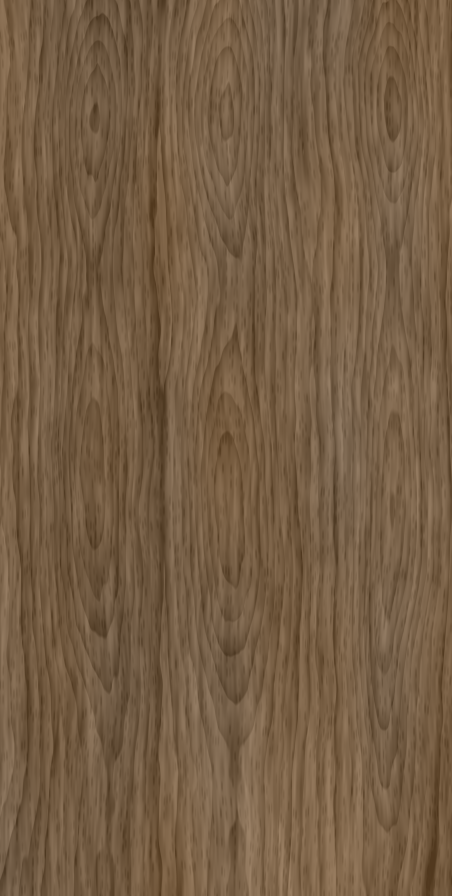
A Shadertoy shader for this texture:

```glsl
// Walnut veneer: three columns of cathedral grain with fine vertical fibres and pores.

float hash(vec2 p) {
    vec3 q = fract(p.xyx * vec3(0.1031, 0.1030, 0.0973));
    q += dot(q, q.yzx + 33.33);
    return fract((q.x + q.y) * q.z);
}

float noise(vec2 p) {
    vec2 i = floor(p), f = fract(p);
    f = f * f * (3.0 - 2.0 * f);
    return mix(mix(hash(i), hash(i + vec2(1, 0)), f.x),
               mix(hash(i + vec2(0, 1)), hash(i + vec2(1, 1)), f.x), f.y);
}

// Growth height: ridged columns with long hollows where the cut opens the rings
float growth(vec2 p) {
    // centre x, centre y, half length
    vec3 eyes[6] = vec3[6](
        vec3(0.110, 0.87, 0.13), vec3(0.106, 0.47, 0.21),
        vec3(0.254, 0.43, 0.19), vec3(0.262, 0.88, 0.15),
        vec3(0.432, 0.88, 0.12), vec3(0.434, 0.42, 0.25));
    float toAxis = min(abs(p.x - 0.110), min(abs(p.x - 0.256), abs(p.x - 0.433)));
    float height = 0.65 * sqrt(toAxis * toAxis + 0.0004);
    for (int i = 0; i < 6; i++) {
        vec2 d = (p - eyes[i].xy) / vec2(i < 4 ? 0.047 : 0.036, eyes[i].z);
        height -= 0.058 * exp(-dot(d, d));
    }
    return height + 0.016 * noise(p * vec2(13.0, 6.0));
}

// Short dark vessel dashes, staggered from column to column
float pores(vec2 p) {
    vec2 q = p * vec2(350.0, 62.0);
    q.y += 17.0 * hash(vec2(floor(q.x), 5.0));
    vec2 d = abs(fract(q) - 0.5);
    float dash = (1.0 - smoothstep(0.15, 0.5, d.x)) * (1.0 - smoothstep(0.1, 0.5, d.y));
    return dash * smoothstep(0.4, 1.0, hash(floor(q)));
}

void mainImage(out vec4 fragColor, in vec2 fragCoord) {
    vec2 uv = fragCoord / iResolution.y;

    // Gentle sway of the whole grain
    vec2 p = uv;
    p.x += 0.016 * (noise(uv * vec2(9.0, 4.5) + 3.0) - 0.5);
    p.x += 0.005 * (noise(uv * vec2(25.0, 14.0) + 40.0) - 0.5);

    // Rings darken slowly, then end at a crisp, slightly ragged line
    float phase = 92.0 * growth(p) + 20.0;
    phase += 0.3 * noise(p * vec2(180.0, 30.0)) + 0.5 * noise(p * vec2(30.0, 6.0));
    float t = fract(phase);
    float edge = clamp(1.3 * fwidth(phase), 0.1, 0.5);
    float ring = t * t * (1.0 - smoothstep(1.0 - edge, 1.0, t));
    ring *= 0.45 + 0.75 * hash(vec2(floor(phase), 9.0));

    // Fibres from hair-fine to broad bands
    float hair = noise(p * vec2(430.0, 42.0) + 7.0) - 0.5;
    float fine = noise(p * vec2(250.0, 16.0) + 11.0) - 0.5;
    float medium = noise(p * vec2(120.0, 5.0) + 27.0) - 0.5;
    float band = noise(p * vec2(24.0, 1.6) + 61.0) - 0.5;
    float cloud = noise(p * vec2(8.0, 3.0) + 83.0) - 0.5;

    float tone = 0.70 + 0.55 * hair + 0.50 * fine + 0.46 * medium + 0.58 * band + 0.40 * cloud;
    tone -= 0.88 * ring + 0.36 * pores(p);

    // Walnut brown, drifting between reddish and greyish
    vec3 darkWood = vec3(0.400, 0.308, 0.210);
    vec3 lightWood = vec3(0.550, 0.452, 0.350);
    vec3 color = mix(darkWood, lightWood, clamp(tone, -0.6, 1.45));
    float warmth = noise(p * vec2(16.0, 4.0) + 120.0) - 0.5;
    color += warmth * vec3(0.022, -0.002, -0.028);

    fragColor = vec4(color, 1.0);
}
```
